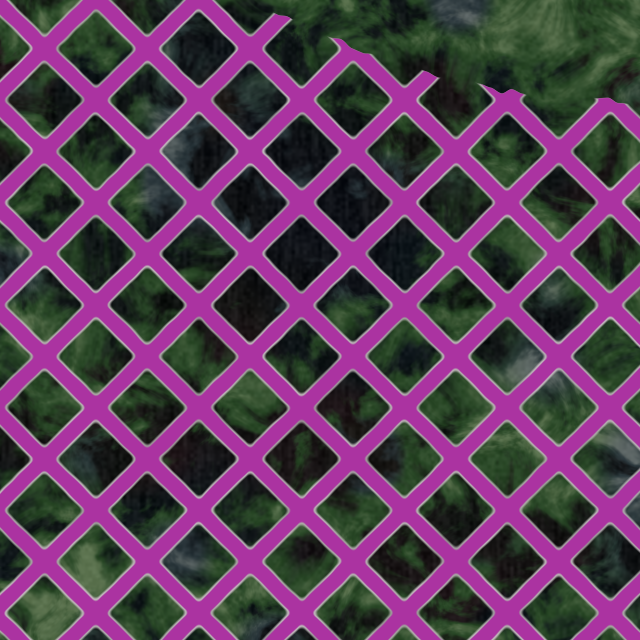
Reproduce this pattern procedurally as a three.js fragment shader.

```glsl
// Diamond mesh of magenta strands with pale rims over shadowy foliage.
// Two folded diagonal coordinates give the net, a ragged curve trims its top,
// and layered value noise with soft light patches builds the leaves behind.
varying vec2 vUv;

const vec2 PERIOD = vec2(0.1607, 0.1603);
const vec2 CROSSING = vec2(0.1500, 0.8438);
const float HALF_WIDTH = 0.0112;
const float RIM_WIDTH = 0.0038;
const float SOFTNESS = 0.0014;

const vec3 MAGENTA = vec3(0.67, 0.20, 0.63);
const vec3 RIM = vec3(0.77, 0.73, 0.75);
const vec3 SHADOW = vec3(0.055, 0.070, 0.060);
const vec3 LEAF = vec3(0.16, 0.28, 0.15);
const vec3 HIGHLIGHT = vec3(0.36, 0.45, 0.31);
const vec3 MAROON = vec3(0.17, 0.09, 0.12);
const vec3 NIGHT_BLUE = vec3(0.06, 0.10, 0.14);

float hash(vec2 p) {
  vec3 q = fract(vec3(p.xyx) * 0.1031);
  q += dot(q, q.yzx + 33.33);
  return fract((q.x + q.y) * q.z);
}

float noise(vec2 p) {
  vec2 i = floor(p);
  vec2 f = fract(p);
  f = f * f * (3.0 - 2.0 * f);
  float low = mix(hash(i), hash(i + vec2(1.0, 0.0)), f.x);
  float high = mix(hash(i + vec2(0.0, 1.0)), hash(i + 1.0), f.x);
  return mix(low, high, f.y);
}

float fbm(vec2 p) {
  float sum = 0.0;
  float weight = 0.5;
  for (int i = 0; i < 4; i++) {
    sum += weight * noise(p);
    p = mat2(1.6, 1.2, -1.2, 1.6) * p + 7.3;
    weight *= 0.5;
  }
  return sum / 0.9375;
}

float blob(vec2 p, vec2 center, vec2 radius) {
  vec2 q = (p - center) / radius;
  return exp(-dot(q, q));
}

float smoothMin(float a, float b, float k) {
  float h = max(k - abs(a - b), 0.0) / k;
  return min(a, b) - 0.25 * k * h * h;
}

// Broad light and shade across the foliage
float lightLevel(vec2 p) {
  float level = 0.47;
  level -= 0.30 * blob(p, vec2(0.51, 0.60), vec2(0.17, 0.22));
  level -= 0.28 * blob(p, vec2(0.25, 0.27), vec2(0.30, 0.07));
  level -= 0.22 * blob(p, vec2(0.62, 0.13), vec2(0.16, 0.09));
  level += 0.24 * blob(p, vec2(0.24, 0.11), vec2(0.15, 0.06));
  level += 0.20 * blob(p, vec2(0.84, 0.33), vec2(0.14, 0.14));
  level += 0.14 * blob(p, vec2(0.72, 0.94), vec2(0.22, 0.08));
  level += 0.12 * blob(p, vec2(0.26, 0.42), vec2(0.16, 0.06));
  level += 0.25 * blob(p, vec2(0.02, 0.06), vec2(0.05, 0.06));
  return level;
}

vec3 foliage(vec2 p) {
  vec2 warp = vec2(noise(p * 14.0), noise(p * 14.0 + 31.0)) - 0.5;
  float leaves = fbm(p * 30.0 + warp * 2.0);
  float clumps = fbm(p * 8.0 + 4.0);
  float level = lightLevel(p) + 1.05 * (leaves - 0.5) + 0.65 * (clumps - 0.5);
  float shade = 1.0 - smoothstep(0.15, 0.60, level);

  vec3 tint = mix(MAROON, NIGHT_BLUE, smoothstep(0.40, 0.60, noise(p * 6.0 + 19.0)));
  vec3 dark = mix(SHADOW, tint, 0.65 * noise(p * 11.0 + 5.0));
  vec3 color = mix(dark, LEAF, smoothstep(0.22, 0.62, level));
  color = mix(color, HIGHLIGHT, smoothstep(0.56, 0.95, level));
  color = mix(color, color.rrg, 0.6 * smoothstep(0.55, 0.75, noise(p * 7.0 + 47.0)));

  // Fine grain and faint upright streaks, strongest in shadow
  float streak = noise(vec2(p.x * 190.0, p.y * 28.0)) - 0.5;
  float grain = noise(p * 170.0) - 0.5;
  return max(color + 0.06 * streak * shade + 0.055 * grain, 0.0);
}

// Distance to the nearest strand centre, with small fillets at crossings
float strandDistance(vec2 p) {
  vec2 q = (p - CROSSING) / PERIOD;
  vec2 diagonal = vec2(q.x + q.y, q.x - q.y);
  vec2 d = abs(fract(diagonal + 0.5) - 0.5) * PERIOD.x * 0.7071;
  return smoothMin(d.x, d.y, 0.008);
}

// Height at which the net is torn away
float tornEdge(float x) {
  float reach = 0.97 - x;
  return 0.842 + 0.48 * reach * reach + 0.010 * (noise(vec2(x * 60.0, 3.0)) - 0.5);
}

void main() {
  vec2 wobble = vec2(noise(vUv * 45.0), noise(vUv * 45.0 + 13.0)) - 0.5;
  float d = strandDistance(vUv + 0.0016 * wobble);
  float kept = smoothstep(-SOFTNESS, SOFTNESS, tornEdge(vUv.x) - vUv.y);
  float strand = 1.0 - smoothstep(HALF_WIDTH - SOFTNESS, HALF_WIDTH + SOFTNESS, d);
  float outer = HALF_WIDTH + RIM_WIDTH;
  float rim = 1.0 - smoothstep(outer - 2.0 * SOFTNESS, outer + SOFTNESS, d);
  rim *= 0.72 + 0.28 * noise(vUv * 26.0);

  vec3 color = mix(foliage(vUv), RIM, rim * kept);
  color = mix(color, MAGENTA, strand * kept);
  gl_FragColor = vec4(color, 1.0);
}
```
